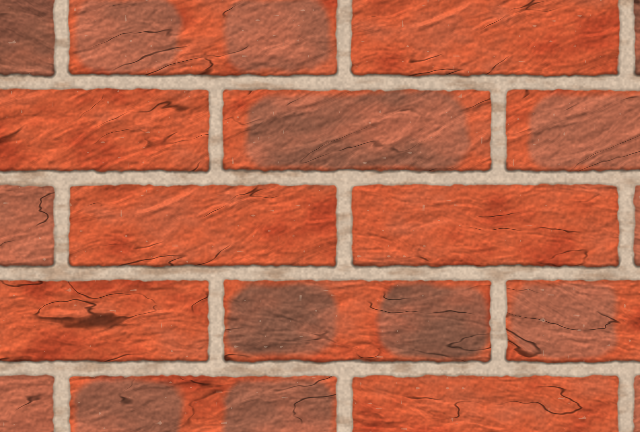
Write a Shadertoy shader that draws this texture.

```glsl
// Weathered red brick wall in running bond with pale sandy mortar.

const vec2 PITCH = vec2(0.6535, 0.2207);      // brick plus joint, in canvas heights
const vec2 BRICK_HALF = vec2(0.3085, 0.0935);
const float TOP_JOINT = 0.191;                // depth of the first bed joint
const vec2 JOINT_X = vec2(0.143, 0.500);      // first upright joint: even, odd course

const vec3 RED = vec3(0.80, 0.36, 0.22);
const vec3 DEEP_RED = vec3(0.68, 0.26, 0.16);
const vec3 DULL = vec3(0.70, 0.41, 0.31);
const vec3 SMOKE = vec3(0.45, 0.32, 0.26);
const vec3 MORTAR = vec3(0.82, 0.73, 0.64);
const vec3 MORTAR_DARK = vec3(0.70, 0.58, 0.48);

// Firing marks per brick: x = kind (0 plain, 1 one patch, 2 two patches, 3 all over), y = smoke
const vec2 MARKS[15] = vec2[15](
    vec2(3, 0.9), vec2(2, 0.4), vec2(0, 0.0),
    vec2(0, 0.0), vec2(1, 0.7), vec2(1, 0.2),
    vec2(3, 0.3), vec2(0, 0.0), vec2(0, 0.0),
    vec2(0, 0.1), vec2(2, 0.9), vec2(2, 0.2),
    vec2(3, 0.1), vec2(2, 0.6), vec2(0, 0.0));

float hash(vec2 p) {
    vec3 q = fract(vec3(p.xyx) * 0.1031);
    q += dot(q, q.yzx + 33.33);
    return fract((q.x + q.y) * q.z);
}

float noise(vec2 p) {
    vec2 i = floor(p), f = fract(p);
    f = f * f * (3.0 - 2.0 * f);
    return mix(mix(hash(i), hash(i + vec2(1, 0)), f.x),
               mix(hash(i + vec2(0, 1)), hash(i + vec2(1, 1)), f.x), f.y);
}

float fbm(vec2 p) {
    float sum = 0.0, amp = 0.5;
    for (int i = 0; i < 4; i++) {
        sum += amp * noise(p);
        p = mat2(1.6, 1.2, -1.2, 1.6) * p + 7.3;
        amp *= 0.5;
    }
    return sum;
}

float roundBox(vec2 p, vec2 halfSize, float radius) {
    vec2 d = abs(p) - halfSize + radius;
    return length(max(d, 0.0)) + min(max(d.x, d.y), 0.0) - radius;
}

// Warped folds that run along the brick at a slant
vec2 foldSpace(vec2 p, float slant, float seed) {
    vec2 q = vec2(p.x, p.y - slant * p.x) * vec2(11.0, 30.0) + seed * 57.0;
    return q + 2.2 * vec2(fbm(q * 0.6), fbm(q * 0.6 + 31.0));
}

float relief(vec2 p, float slant, float seed) {
    return fbm(foldSpace(p, slant, seed)) + 0.16 * noise(p * 110.0 + seed * 9.0);
}

// Coverage of the dull fired areas
float patchMask(vec2 p, float kind, float seed) {
    float wobble = 0.03 * (fbm(p * 14.0 + seed * 40.0) - 0.5);
    vec2 centre = vec2(kind > 1.5 ? abs(p.x) - 0.175 : p.x, p.y);
    vec2 size = kind > 1.5 ? vec2(0.122, 0.083) : vec2(0.255, 0.085);
    float d = roundBox(centre, size, 0.055) + wobble;
    float mask = smoothstep(0.012, -0.012, d);
    return kind < 0.5 ? 0.0 : (kind > 2.5 ? 0.9 : mask);
}

vec3 brickColor(vec2 p, vec2 mark, float seed) {
    float slant = 0.7 * (seed - 0.35);
    float slope = relief(p, slant, seed) - relief(p + vec2(-0.002, 0.005), slant, seed);
    float blotch = fbm(p * vec2(9.0, 14.0) + seed * 83.0);

    vec3 col = mix(RED, DEEP_RED, smoothstep(0.45, 0.8, blotch));
    col = mix(col, DULL, 0.35 * smoothstep(0.5, 0.2, blotch));
    float mask = patchMask(p, mark.x, seed);
    float soot = mark.y * smoothstep(0.25, 0.65, fbm(p * vec2(7.0, 11.0) + seed * 19.0));
    col = mix(col, mix(DULL, SMOKE, soot), 0.88 * mask);

    // Lit folds, thin dark creases, pale flecks
    col *= 1.0 + clamp(1.1 * slope, -0.3, 0.2);
    vec2 fold = foldSpace(p, slant, seed);
    float crease = smoothstep(0.045, 0.0, abs(noise(fold * 0.8) - 0.5));
    crease *= smoothstep(0.46, 0.66, fbm(p * vec2(8.0, 16.0) + seed * 23.0));
    col *= 1.0 - 0.5 * crease;
    float fleck = smoothstep(0.93, 0.98, noise(p * 85.0 + seed * 61.0));
    return mix(col, MORTAR, 0.35 * fleck);
}

vec3 mortarColor(vec2 p) {
    float tone = fbm(p * vec2(14.0, 40.0));
    vec3 col = mix(MORTAR, MORTAR_DARK, smoothstep(0.45, 0.85, tone));
    return col * (0.95 + 0.1 * noise(p * 130.0));
}

void mainImage(out vec4 fragColor, in vec2 fragCoord) {
    vec2 p = fragCoord / iResolution.y;
    float soft = 1.0 / iResolution.y;

    // Course, brick and position from the brick centre
    float down = (1.0 - p.y - TOP_JOINT) / PITCH.y + 1.0;
    float row = floor(down);
    float start = mod(row, 2.0) < 0.5 ? JOINT_X.x : JOINT_X.y;
    float along = (p.x - start) / PITCH.x;
    float column = floor(along);
    vec2 local = (vec2(fract(along), 1.0 - fract(down)) - 0.5) * PITCH;
    float seed = hash(vec2(column, row) + 11.0);
    vec2 mark = MARKS[int(mod(row, 5.0)) * 3 + int(mod(column + 1.0, 3.0))];

    // Chipped outline, with small variation in size
    vec2 size = BRICK_HALF + 0.003 * (vec2(seed, fract(seed * 7.0)) - 0.5);
    float chips = 0.009 * (fbm(p * 24.0) - 0.47) + 0.004 * (noise(p * 75.0) - 0.5);
    float d = roundBox(local, size, 0.008) + chips;

    // Mortar, shaded beneath each brick and along its sides
    float below = smoothstep(-0.06, -0.092, local.y);
    float shade = smoothstep(0.008, 0.0, d) * mix(0.18, 0.5, below);
    vec3 col = mortarColor(p) * (1.0 - shade);

    vec3 brick = brickColor(local, mark, seed);
    brick *= 1.0 - 0.28 * smoothstep(-0.009, 0.0, d) * (0.3 + below);
    col = mix(col, brick, smoothstep(soft, -soft, d));
    col *= 0.95 + 0.1 * noise(p * 210.0);
    fragColor = vec4(col, 1.0);
}
```
